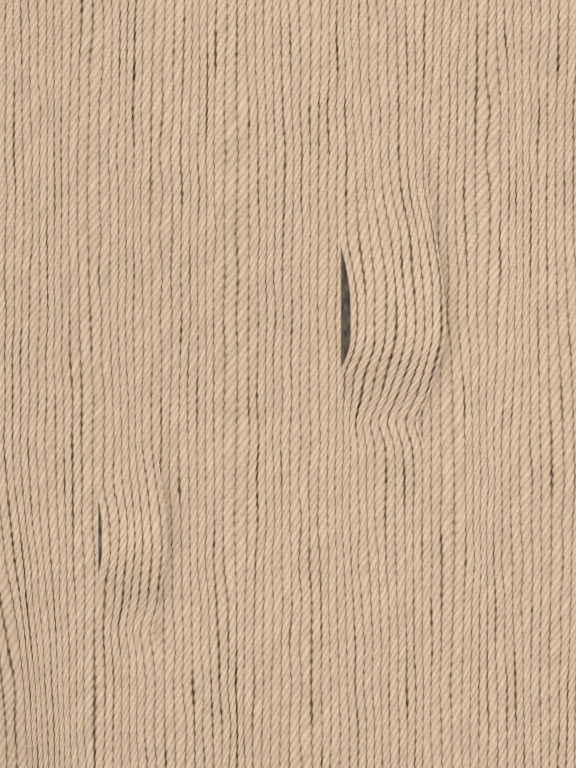
This texture is drawn by a Shadertoy shader. Its source:

```glsl
// Wall of twisted cotton cords hanging side by side, with dark seams between them.
// Two folds push groups of cords sideways, opening a hollow on their left and
// casting a shadow on their right; the cords fan out in the lower left corner.

const float CORDS = 64.0;      // cords per canvas width
const float TWISTS = 57.0;     // strands per canvas width, measured along a cord
const float TWIST_SLANT = 1.7; // strands crossed from one cord edge to the other
const float TAU = 6.28318;
const vec3 UMBER = vec3(0.45, 0.36, 0.30);
const vec3 CREAM = vec3(0.89, 0.79, 0.67);
const vec3 HOLLOW = vec3(0.36, 0.32, 0.28);

float hash(vec2 p) {
    return fract(sin(dot(p, vec2(127.1, 311.7))) * 43758.5);
}

float noise(vec2 p) {
    vec2 i = floor(p);
    vec2 f = fract(p);
    f = f * f * (3.0 - 2.0 * f);
    return mix(mix(hash(i), hash(i + vec2(1, 0)), f.x),
               mix(hash(i + vec2(0, 1)), hash(i + vec2(1, 1)), f.x), f.y);
}

// What the folds and the fan change at one point.
struct Surface {
    vec2 rest;    // position on the undisturbed wall
    float light;  // added brightness
    float spread; // how far the cords are pulled apart
    float hollow; // opening behind a fold
};

// Fans the cords out towards the lower left corner.
void fanCorner(inout Surface s, vec2 p) {
    float lean = (1.0 - smoothstep(0.0, 0.58, p.y))
               * (1.0 - smoothstep(0.0, 0.16, p.x));
    s.rest.x -= 0.06 * lean;
    s.light -= 0.06 * lean;
    s.spread += 0.2 * lean;
}

// Pushes a band of cords to the right; span holds its lower and upper end.
void addFold(inout Surface s, vec2 p, vec2 centre, float halfWidth, vec2 span, float push) {
    float lift = smoothstep(span.x, centre.y, p.y)
               * (1.0 - smoothstep(centre.y, span.y, p.y));
    float below = (p.y - span.x) / 0.03;
    float dip = exp(-below * below);
    float shift = push * (lift - 0.4 * dip);
    float opening = 0.65 * push * smoothstep(0.45, 1.0, lift);
    float reachRight = halfWidth * (1.0 + 0.08 * lift);
    float reachLeft = halfWidth + shift - opening;
    float d = p.x - centre.x - shift;

    if (d > -reachLeft && d < reachRight) {
        float underside = p.y < centre.y ? 4.0 * lift * (1.0 - lift) : 0.0;
        float edge = smoothstep(0.75, 1.0, d / reachRight);
        s.rest.x = centre.x + d * halfWidth / (d < 0.0 ? reachLeft : reachRight);
        s.spread += 0.35 * lift + 0.35 * underside;
        s.light += 0.04 * lift - 0.08 * underside - 0.12 * lift * edge;
    } else if (d > 0.0) {
        s.light -= 0.36 * min(sqrt(lift) + 0.5 * dip, 1.0) * exp(-(d - reachRight) / 0.012);
    } else {
        float fromWall = p.x - centre.x + halfWidth;
        s.hollow = max(s.hollow, smoothstep(0.0, 0.004, fromWall)
                               * smoothstep(0.0, 0.003, -d - reachLeft));
    }
}

// Brightness of the twisted cords, from dark seam to lit strand.
float cordTone(vec2 p, float spread) {
    float u = p.x * CORDS + 1.2 * noise(vec2(p.x * 16.0, p.y * 2.0))
            + 0.35 * noise(vec2(p.x * 40.0, p.y * 14.0));
    float cord = floor(u);
    float across = u - cord - 0.5;
    float edge = 2.0 * abs(across);

    // Strands wound around the cord
    float twist = p.y * TWISTS - TWIST_SLANT * across + 7.0 * hash(vec2(cord, 3.0))
                + 1.2 * noise(vec2(cord * 5.0, p.y * 12.0));
    float groove = 0.5 + 0.5 * cos(TAU * twist);
    float strand = hash(vec2(cord, floor(twist)));
    float outline = edge + 0.18 * (groove - 0.4);
    float tone = 0.94 - 0.24 * edge * edge * edge - 0.2 * groove * groove
               - 0.06 * across + 0.1 * (strand - 0.5);

    // Seams that open and close along their length, notched by the strands
    float seam = floor(u + 0.5);
    float streak = smoothstep(0.5, 1.0, noise(vec2(seam * 17.0, p.y * 8.0)));
    streak *= 0.4 + 0.6 * noise(vec2(seam * 9.0, p.y * 2.5));
    float notch = 0.5 + 0.9 * noise(vec2(seam * 13.0, p.y * 70.0));
    streak = min(streak + spread, 1.0);
    tone -= smoothstep(mix(0.76, 0.5, streak), 1.06, outline)
          * notch * (0.3 + 0.5 * streak);

    // Fibres
    tone += 0.13 * (noise(p * vec2(330.0, 260.0)) - 0.5);
    return tone;
}

vec3 wallColour(vec2 p) {
    Surface s = Surface(p, 0.07 * (noise(p * 2.5) - 0.5), 0.0, 0.0);
    fanCorner(s, p);
    addFold(s, p, vec2(0.664, 0.765), 0.074, vec2(0.60, 1.09), 0.031);
    addFold(s, p, vec2(0.221, 0.395), 0.052, vec2(0.24, 0.58), 0.014);

    float tone = clamp(cordTone(s.rest, s.spread) + s.light, -0.35, 1.05);
    vec3 cords = mix(UMBER, CREAM, tone);
    vec3 depth = HOLLOW * (0.7 + 0.6 * noise(p * vec2(200.0, 90.0)));
    return mix(cords, depth, s.hollow);
}

void mainImage(out vec4 fragColor, in vec2 fragCoord) {
    // Average a 2 by 2 grid of samples for smooth edges
    vec3 colour = vec3(0.0);
    for (int i = 0; i < 4; i++) {
        vec2 offset = vec2(i % 2, i / 2) * 0.5 - 0.25;
        colour += wallColour((fragCoord + offset) / iResolution.x);
    }
    fragColor = vec4(colour / 4.0, 1.0);
}
```
